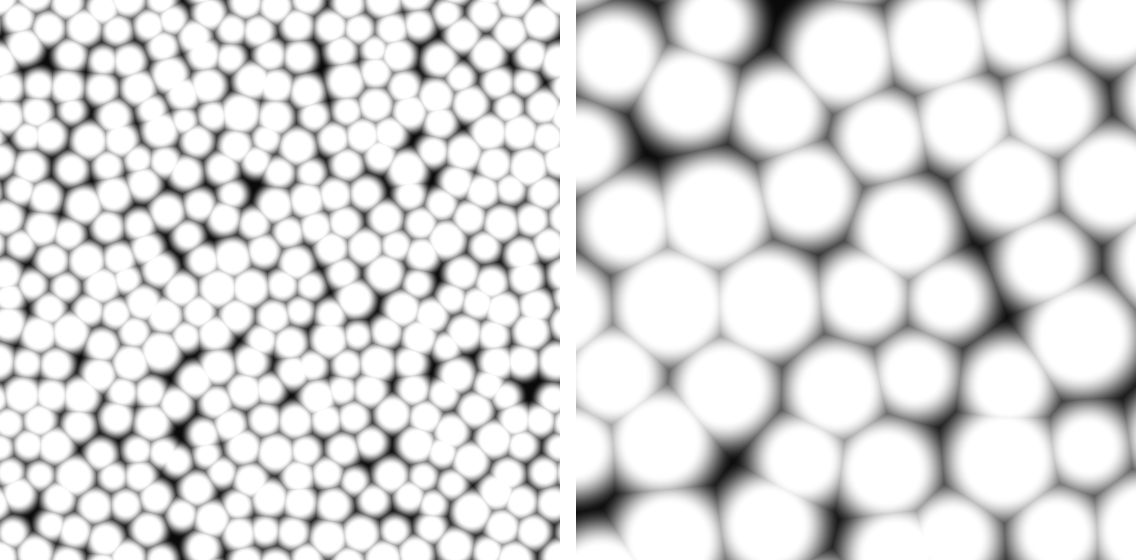
Left, the full canvas; right, a detail of the centre.
This pattern is drawn by a WebGL 2 fragment shader. Its source:

```glsl
#version 300 es
precision highp float;
// Tiling pack of soft white discs of mixed sizes with dark, blurred gaps between them.

uniform vec2 u_resolution;
out vec4 fragColor;

const vec2 GRID = vec2(17.0, 20.0);  // discs per row, rows per tile
const float ROW_HEIGHT = 0.85;       // 20 rows of 0.85 span 17 units, so the tile is square

vec3 hash3(vec2 cell) {
    vec3 q = fract((mod(cell, GRID).xyx + 7.0) * vec3(0.1031, 0.1030, 0.0973));
    q += dot(q, q.yxz + 33.33);
    return fract((q.xxy + q.yzz) * q.zyx);
}

// Layered shear waves that bend the rows; whole periods per tile.
vec2 bend(vec2 p) {
    vec2 phase = p.yx * 6.28318 / GRID.x;
    return 0.5 * sin(phase + vec2(1.0, 4.2)) + 0.2 * sin(3.0 * phase + vec2(2.7, 0.6));
}

// Jittered centre (xy) and radius (z) of the disc in a staggered cell.
vec3 looseDisc(vec2 cell) {
    vec3 rnd = hash3(cell);
    vec2 centre = vec2(cell.x + 0.5 + 0.5 * mod(cell.y, 2.0), (cell.y + 0.5) * ROW_HEIGHT);
    return vec3(centre + bend(centre) + 0.6 * (rnd.xy - 0.5), mix(0.32, 0.48, rnd.z));
}

// Pushes a disc away from the neighbours it overlaps and shrinks it where crowded.
vec3 packedDisc(vec2 cell) {
    vec3 disc = looseDisc(cell);
    vec2 push = vec2(0.0);
    float crowding = 0.0;
    for (int j = -1; j <= 1; j++) {
        for (int i = -1; i <= 1; i++) {
            if (i == 0 && j == 0) continue;
            vec3 other = looseDisc(cell + vec2(i, j));
            vec2 away = disc.xy - other.xy;
            float gap = max(length(away), 0.001);
            float overlap = max(disc.z + other.z + 0.12 - gap, 0.0);
            push += 0.5 * overlap * away / gap;
            crowding += overlap;
        }
    }
    return vec3(disc.xy + push, disc.z - 0.1 * min(crowding, 1.2));
}

// Signed distance to the nearest disc edge.
float discDistance(vec2 p) {
    vec2 q = p - bend(p);
    float nearest = 2.0;
    for (int j = -1; j <= 1; j++) {
        float row = floor(q.y / ROW_HEIGHT) + float(j);
        float column = floor(q.x - 0.5 * mod(row, 2.0));
        for (int i = -1; i <= 1; i++) {
            vec3 disc = packedDisc(vec2(column + float(i), row));
            nearest = min(nearest, length(p - disc.xy) - disc.z);
        }
    }
    return nearest;
}

void main() {
    vec2 p = gl_FragCoord.xy / u_resolution * GRID.x;
    float shade = smoothstep(-0.05, 0.38, discDistance(p));
    fragColor = vec4(vec3(mix(1.0, 0.04, shade)), 1.0);
}
```
